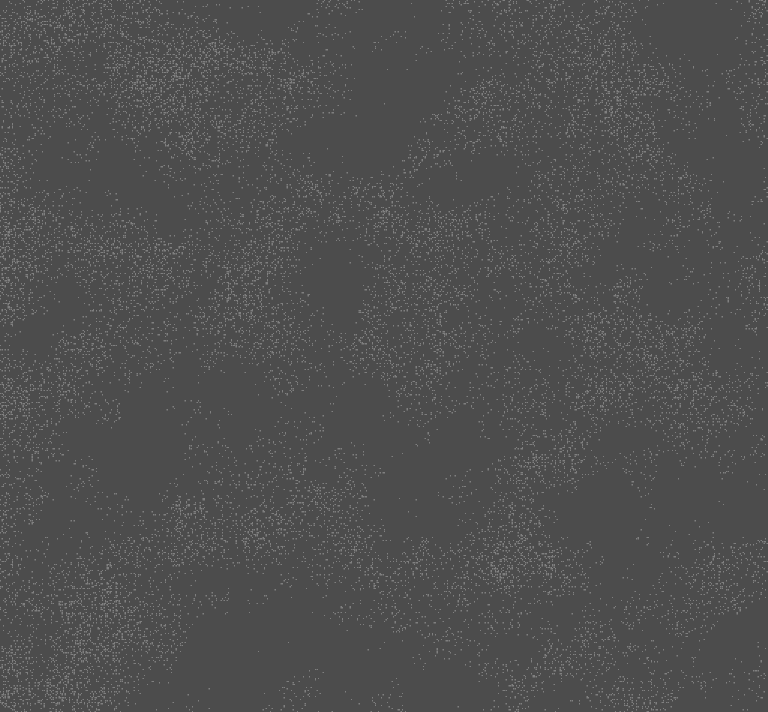
Write a WebGL 1 fragment shader that draws this texture.

```glsl
precision highp float;
// Fine pale specks scattered like dust over a flat dark grey ground.
// Each cell of a fine square grid holds a speck or not, by chance; layered
// gradient noise sets the odds, so the specks gather into drifting clouds.

uniform vec2 u_resolution;

const vec3 GROUND_COLOR = vec3(0.30);
const vec3 SPECK_COLOR = vec3(0.50);
const float CELLS_ACROSS = 512.0;   // speck cells over the canvas width
const float MEAN_DENSITY = 0.083;   // share of filled cells before clamping
const float DENSITY_SWING = 0.25;   // how strongly the clouds vary it
const float CLOUD_SCALE = 6.0;      // largest clouds over the canvas width
const float CLOUD_GAIN = 0.72;      // weight of each finer cloud layer
const float CLOUD_STRETCH = 1.3;    // length of the clouds over their height
const float CLOUD_ANGLE = 0.4;      // tilt of the clouds in radians
const float EDGE_DENSITY = 0.11;    // extra specks along the left edge
const float EDGE_WIDTH = 0.035;
const float SIDE_TILT = 0.03;       // thinning from upper left to lower right
const float TAU = 6.2831853;

float hash(vec2 p) {
  vec3 q = fract(p.xyx * 0.1031);
  q += dot(q, q.yzx + 33.33);
  return fract((q.x + q.y) * q.z);
}

// Slope of a random unit gradient at one lattice corner
float cornerSlope(vec2 corner, vec2 offset) {
  float angle = TAU * hash(corner + 71.0);
  return dot(vec2(cos(angle), sin(angle)), offset);
}

float gradientNoise(vec2 p) {
  vec2 i = floor(p);
  vec2 f = p - i;
  vec2 w = f * f * f * (f * (f * 6.0 - 15.0) + 10.0);
  vec2 e = vec2(1.0, 0.0);
  float low = mix(cornerSlope(i, f), cornerSlope(i + e, f - e), w.x);
  float high = mix(cornerSlope(i + e.yx, f - e.yx),
                   cornerSlope(i + e.xx, f - e.xx), w.x);
  return mix(low, high, w.y);
}

float clouds(vec2 p) {
  float sum = 0.0;
  float weight = 1.0;
  for (int layer = 0; layer < 4; layer++) {
    sum += weight * gradientNoise(p);
    p = p * 2.0 + vec2(13.7, 29.3);
    weight *= CLOUD_GAIN;
  }
  return sum;
}

// Chance that a cell at this place holds a speck
float speckDensity(vec2 uv) {
  float c = cos(CLOUD_ANGLE);
  float s = sin(CLOUD_ANGLE);
  vec2 along = vec2(c * uv.x + s * uv.y, c * uv.y - s * uv.x);
  along.x /= CLOUD_STRETCH;
  float density = MEAN_DENSITY + DENSITY_SWING * clouds(along * CLOUD_SCALE);
  density += SIDE_TILT * (uv.y - uv.x);
  density += EDGE_DENSITY * exp(-uv.x / EDGE_WIDTH);
  return max(density, 0.0);
}

void main() {
  vec2 grid = gl_FragCoord.xy / u_resolution.x * CELLS_ACROSS;
  vec2 cell = floor(grid);
  float pixel = CELLS_ACROSS / u_resolution.x;

  // Square speck with edges smoothed over one pixel
  vec2 fromCenter = abs(grid - cell - 0.5);
  vec2 cover = clamp(0.5 + (0.5 - fromCenter) / pixel, 0.0, 1.0);
  float filled = step(hash(cell + 157.0),
                      speckDensity((cell + 0.5) / CELLS_ACROSS));

  float speck = filled * cover.x * cover.y;
  gl_FragColor = vec4(mix(GROUND_COLOR, SPECK_COLOR, speck), 1.0);
}
```
